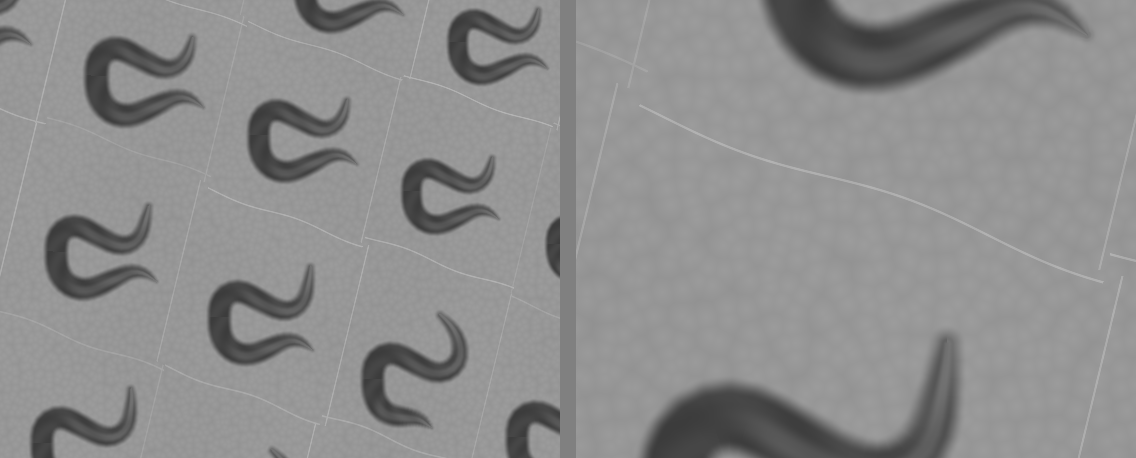
Left, the full canvas; right, a detail of the centre.
A WebGL 1 fragment shader for this pattern:

```glsl
precision highp float;

uniform vec2 u_resolution;

#define CANVAS_WIDTH 7.68
#define ORIGIN vec2(0.62, 1.72)
#define COLUMN_STEP vec2(2.30, 0.84)
#define ROW_STEP vec2(-0.57, 2.37)
#define WARP vec2(0.028, 0.045)
#define PAPER 0.592
#define BODY 0.255
#define SEAM_LIGHT 0.11
#define SEAM_JOG 0.11
#define BODY_RADIUS 0.16
#define GRAIN 0.035
#define STEPS 24

float hash(vec2 p) {
  p = fract(p * vec2(0.1031, 0.1137) + 0.37);
  p += dot(p, p.yx + 33.33);
  return fract((p.x + p.y) * p.x * 7.31);
}

// Distance to the nearest scattered cell centre
float cellular(vec2 p) {
  vec2 base = floor(p);
  float nearest = 2.0;
  for (int y = -1; y <= 1; y++) {
    for (int x = -1; x <= 1; x++) {
      vec2 cell = base + vec2(float(x), float(y));
      vec2 centre = cell + vec2(hash(cell), hash(cell + 41.7));
      nearest = min(nearest, length(p - centre));
    }
  }
  return nearest;
}

// Slightly stretched slanted lattice: position to cell coordinates and back
vec2 toLattice(vec2 p) {
  vec2 a = COLUMN_STEP, b = ROW_STEP;
  p -= ORIGIN;
  vec2 q = vec2(p.x * b.y - p.y * b.x, a.x * p.y - a.y * p.x) / (a.x * b.y - a.y * b.x);
  return q + vec2(WARP.x, -WARP.y) * q * q;
}

vec2 fromLattice(vec2 q) {
  q += vec2(-WARP.x, WARP.y) * q * q;
  return ORIGIN + q.x * COLUMN_STEP + q.y * ROW_STEP;
}

// Tangent angles of the two arms, in degrees, by arc length
float headAngle(float s, float curl) {
  return 90.0 - 118.0 * smoothstep(0.0, 0.75, s) + 105.0 * smoothstep(1.0, 1.8, s)
       + 60.0 * curl * smoothstep(1.5, 2.35, s);
}

float tailAngle(float s, float len) {
  return -90.0 + 115.0 * smoothstep(0.0, 1.1, s) - 65.0 * smoothstep(len - 0.6, len, s);
}

// Tapered arm: signed distance, fraction along it, signed place across it
vec3 arm(vec2 p, float len, float curl, bool isHead) {
  vec3 best = vec3(10.0, 0.0, 0.0);
  vec2 start = vec2(0.0);
  float stepLength = len / float(STEPS);
  for (int k = 0; k < STEPS; k++) {
    float s = (float(k) + 0.5) * stepLength;
    float angle = radians(isHead ? headAngle(s, curl) : tailAngle(s, len));
    vec2 dir = vec2(cos(angle), sin(angle));
    vec2 rel = p - start;
    float along = clamp(dot(rel, dir), 0.0, stepLength);
    float t = (float(k) + along / stepLength) / float(STEPS);
    float radius = BODY_RADIUS * (isHead ? 1.0 - 0.7 * t * t * t : 1.0 - 0.95 * t * t * t * t);
    float dist = length(rel - dir * along);
    if (dist - radius < best.x) {
      float side = dir.x * rel.y - dir.y * rel.x;
      best = vec3(dist - radius, t, sign(side) * dist / radius);
    }
    start += dir * stepLength;
  }
  return best;
}

// Grey level and coverage of the bent body in one cell
vec2 worm(vec2 p, vec2 cell) {
  float curl = smoothstep(0.2, 2.0, cell.x + 1.2 * cell.y);
  curl *= curl;
  float upper = step(cell.y, -0.5);
  float size = mix(0.94, 1.0 - 0.08 * max(cell.x, 0.0), upper);
  vec2 offset = vec2(0.02 + 0.4 * max(cell.y, 0.0) + 0.14 * max(-1.0 - cell.y, 0.0),
                     1.58 + max(cell.y + 1.0, 0.0) * (0.15 + 0.08 * cell.x));
  vec2 local = (p - fromLattice(cell) - offset) * vec2(1.0, -1.0) / size - vec2(0.14, 0.0);
  vec3 head = arm(local, 2.02 - 0.15 * upper + 0.35 * curl, curl, true);
  vec3 tail = arm(local, 1.92 - 0.65 * curl, curl, false);
  bool onHead = head.x < tail.x;
  vec3 hit = onHead ? head : tail;
  float streak = (1.0 - smoothstep(0.1, 0.6, abs(hit.z + 0.12))) * smoothstep(0.1, 0.5, hit.y);
  float tipFade = hit.y * hit.y * hit.y * (onHead ? 0.11 : 0.09);
  float grey = BODY + 0.085 * streak + tipFade + 0.02 * sin(hit.y * 23.0 + hit.z * 3.0);
  return vec2(grey, 1.0 - smoothstep(-0.05, 0.05, hit.x));
}

// Thin light seams, broken and shifted from cell to cell
float seams(vec2 q, float pixel) {
  q.y += 0.012 * sin(q.x * 9.0);
  vec2 cell = floor(q);
  vec2 nearest = floor(q + 0.5);
  vec2 upright = vec2(nearest.x, cell.y);
  vec2 level = vec2(cell.x, nearest.y) + 17.0;
  vec2 jog = (vec2(hash(upright), hash(level)) - 0.5) * SEAM_JOG;
  vec2 dist = abs(q - nearest - jog) * 2.42;
  vec2 strength = 0.35 + 0.65 * vec2(hash(upright + 5.3), hash(level + 5.3));
  vec2 line = strength * (1.0 - smoothstep(0.003, 0.003 + pixel, dist));
  return max(line.x, line.y);
}

void main() {
  float pixel = CANVAS_WIDTH / u_resolution.x;
  vec2 p = vec2(gl_FragCoord.x, u_resolution.y - gl_FragCoord.y) * pixel;
  vec2 q = toLattice(p);
  float grey = PAPER + GRAIN * (0.45 - cellular(p * 11.0));
  grey += 0.004 * sin(p.x * 2.1 + sin(p.y * 3.0));
  grey += SEAM_LIGHT * seams(q, pixel);
  vec2 body = worm(p, floor(q));
  grey = mix(grey, body.x, body.y);
  gl_FragColor = vec4(vec3(grey), 1.0);
}
```
